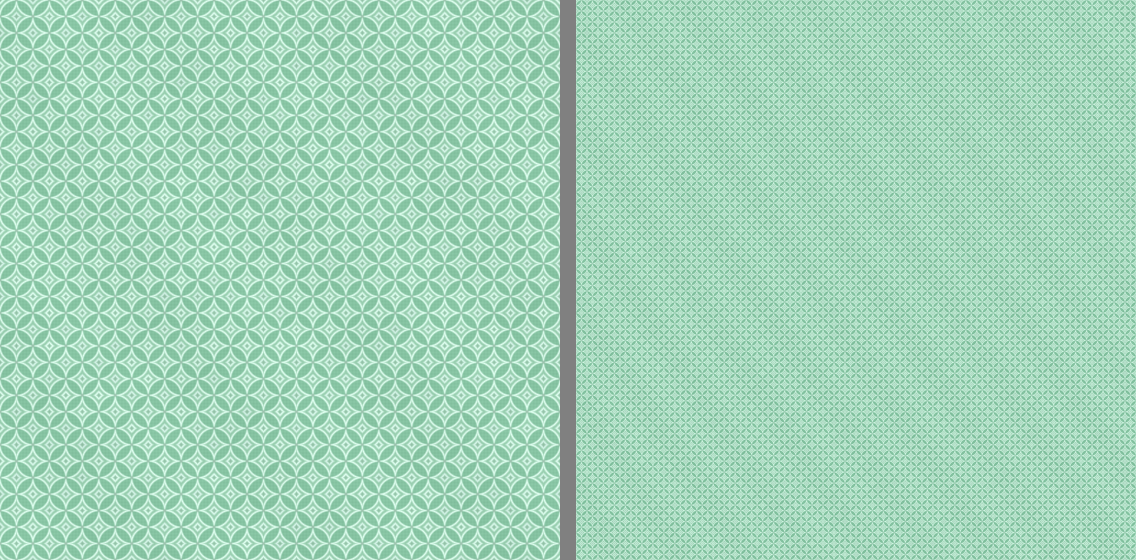
Left: one tile. Right: repeated 3 by 3.
Give the GLSL for this pattern, as a WebGL 1 fragment shader.

```glsl
precision highp float;
// Interlaced circle lattice: green leaves between pale arcs, with a small
// pale diamond ring in each four-pointed star. Every point folds to its nearest
// star centre; distances give the shapes, wrapping sines the slight wear.

uniform vec2 u_resolution;

const float TAU = 6.2831853;
const float REPEATS = 17.0;        // whole cells across and down, two stars each
const float RADIUS = 0.5;          // circle radius, in cells
const float ARC_OFFSET = 0.010;    // arcs sit slightly on the star side
const float ARC_HALF_WIDTH = 0.024;
const float RING_RADIUS = 0.075;
const float RING_HALF_WIDTH = 0.026;
const float DOT_RADIUS = 0.030;
const float NODE_RADIUS = 0.045;
const float SOFTNESS = 0.034;      // printed edge blur, in cells
const float HATCH_AMOUNT = 0.018;
const float WEAR_AMOUNT = 0.012;

const vec3 LEAF = vec3(0.525, 0.765, 0.635);
const vec3 STAR = vec3(0.600, 0.810, 0.690);
const vec3 PALE = vec3(0.880, 1.000, 0.945);
const vec3 GREY = vec3(0.580, 0.735, 0.650);
const vec3 COOL = vec3(0.770, 0.890, 0.860);

float hash(vec2 id) {
  return fract(sin(dot(id, vec2(12.99, 78.23))) * 4375.85);
}

// Coverage of the region where distance is negative.
float fill(float distance, float blur) {
  return 1.0 - smoothstep(-blur, blur, distance);
}

// Offset from the nearest star centre; centres form a checkerboard.
vec2 foldToStar(vec2 p) {
  vec2 q = fract(p + 0.5) - 0.5;
  if (abs(q.x) + abs(q.y) > 0.5) q -= 0.5 * sign(q);
  return q;
}

// Slow layered waves with whole frequencies over the canvas.
float wear(vec2 uv) {
  return 0.5 * sin(TAU * (3.0 * uv.x + 2.0 * uv.y))
       + 0.3 * sin(TAU * (7.0 * uv.y - 5.0 * uv.x) + 1.3)
       + 0.2 * sin(TAU * (11.0 * uv.x + 13.0 * uv.y) + 2.1);
}

// Fine crossed weave, whole periods per cell.
float hatch(vec2 p) {
  return sin(TAU * 5.0 * (p.x + p.y)) * sin(TAU * 5.0 * (p.x - p.y));
}

void main() {
  vec2 uv = gl_FragCoord.xy / u_resolution;
  vec2 p = uv * REPEATS;
  float pixel = REPEATS / min(u_resolution.x, u_resolution.y);
  float blur = max(SOFTNESS, 0.75 * pixel);

  vec2 offset = foldToStar(p);
  vec2 starId = mod(floor((p - offset) * 2.0 + 0.5), 2.0 * REPEATS);
  float variation = hash(starId);
  vec2 q = abs(offset);

  // Distances: positive starEdge is inside the star, negative in a leaf.
  float starEdge = length(q - 0.5) - RADIUS;
  float diamond = (q.x + q.y) * 0.7071;
  float node = min(length(q - vec2(0.5, 0.0)), length(q - vec2(0.0, 0.5)));

  // Leaves and star ground
  vec3 color = mix(LEAF, STAR, fill(-starEdge, blur));
  color += HATCH_AMOUNT * hatch(p);

  // Pale arcs, greyed where four leaf tips meet
  float arc = fill(abs(starEdge - ARC_OFFSET) - ARC_HALF_WIDTH, blur);
  color = mix(color, PALE, arc);
  color = mix(color, GREY, 0.85 * fill(node - NODE_RADIUS, blur));

  // Diamond ring and centre dot, tinted a little differently in each star
  float ring = fill(abs(diamond - RING_RADIUS) - RING_HALF_WIDTH, blur);
  color = mix(color, mix(PALE, COOL, 0.5 * variation), ring);
  float dotStrength = 0.65 + 0.35 * variation;
  color = mix(color, GREY, dotStrength * fill(diamond - DOT_RADIUS, blur));

  color += WEAR_AMOUNT * wear(uv);
  gl_FragColor = vec4(clamp(color, 0.0, 1.0), 1.0);
}
```
